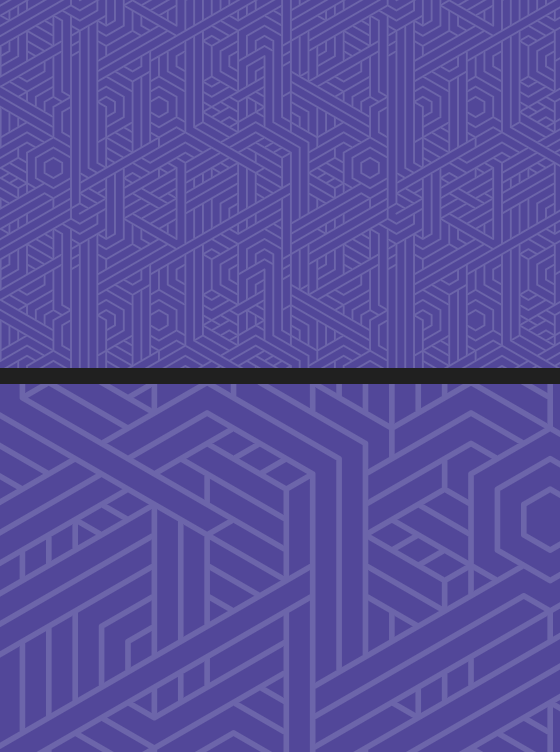
Top, the full canvas; bottom, a detail of the centre.
Reproduce this pattern procedurally as a WebGL 2 fragment shader.

```glsl
#version 300 es
precision highp float;
// Isometric maze of thin pale lines on violet, on a repeating triangular grid.
// Every small triangle draws one side: large tiles nest these sides into rings
// and hooks, and random straight bands run across them. Edges are capsules.

uniform vec2 u_resolution;
out vec4 fragColor;

const vec3 GROUND_COLOR = vec3(0.32, 0.28, 0.60);
const vec3 LINE_COLOR = vec3(0.425, 0.395, 0.665);
const float EDGE_LENGTH = 0.0276;     // grid edge, in canvas heights
const float LINE_WIDTH = 0.0051;      // in canvas heights
const vec2 PERIOD = vec2(36.0, 21.0); // repeat, in grid columns and rows
const float TILE_SIZE = 3.0;          // small edges per large tile side
const float BAND_GROUP = 1.5;         // strips per band, alternating 2 and 1
const float BAND_CHANCE = 0.17;
const float STEEP_LENGTH = 7.0;       // vertical band length, divides rows
const float SLOPE_LENGTH = 9.0;       // sloping band length, divides columns
const vec2 ORIGIN = vec2(0.07, 0.16);
const float SEED = 5.0;

// Integer hash of three whole numbers, giving 0 to 1
float hash(vec3 p) {
    uvec3 q = uvec3(ivec3(p) + 64);
    uint h = q.x * 1597u + q.y * 51749u + q.z * 3571u + uint(SEED) * 9181u;
    h = (h ^ (h >> 15)) * 73471u;
    h = (h ^ (h >> 13)) * 91193u;
    h ^= h >> 16;
    return float(h & 65535u) / 65536.0;
}

// Brings a skewed grid position into one rectangular repeat
vec2 wrapGrid(vec2 c) {
    float k = floor(c.x / PERIOD.x);
    c += k * vec2(-PERIOD.x, 0.5 * PERIOD.x);
    return vec2(c.x, mod(c.y, PERIOD.y));
}

float vertexHeight(vec2 tileCorner) {
    return hash(vec3(wrapGrid(tileCorner * TILE_SIZE), 1.0));
}

// Lines in a large tile face away from its highest corner
int tileDirection(vec2 cell, float upper) {
    vec2 tile = floor(cell / TILE_SIZE);
    vec2 inner = cell - tile * TILE_SIZE;
    bool flipped = inner.x + inner.y + upper >= TILE_SIZE;
    float apex = vertexHeight(tile + (flipped ? vec2(1.0) : vec2(0.0)));
    float right = vertexHeight(tile + vec2(1.0, 0.0));
    float top = vertexHeight(tile + vec2(0.0, 1.0));
    float side0 = flipped ? top : right;
    float side1 = flipped ? right : top;
    if (apex > max(side0, side1)) return 2;
    return side0 > side1 ? 0 : 1;
}

// Priority of the band that covers a strip at a place along it
float bandPriority(float strip, float along, float span, float len, float dir) {
    float group = floor(strip / BAND_GROUP);
    float shift = floor(hash(vec3(group, dir, 2.0)) * span);
    float segment = floor(mod(along + shift, span) / len);
    return hash(vec3(group, segment, 3.0 + dir));
}

// Direction of the drawn side: 0 vertical, 1 rising, 2 falling
int lineDirection(vec2 cell, float upper) {
    cell = wrapGrid(cell);
    int direction = tileDirection(cell, upper);
    float falling = mod(cell.x + cell.y + upper, PERIOD.y);
    vec3 priority = vec3(
        bandPriority(cell.x, cell.y, PERIOD.y, STEEP_LENGTH, 0.0),
        bandPriority(cell.y, cell.x, PERIOD.x, SLOPE_LENGTH, 1.0),
        bandPriority(falling, cell.x, PERIOD.x, SLOPE_LENGTH, 2.0));
    float best = 1.0 - BAND_CHANCE;
    for (int k = 0; k < 3; k++) {
        if (priority[k] > best) {
            best = priority[k];
            direction = k;
        }
    }
    return direction;
}

// Skewed grid to plane, in edge lengths
vec2 toPlane(vec2 g) {
    return vec2(0.8660254 * g.x, 0.5 * g.x + g.y);
}

float segmentDistance(vec2 p, vec2 a, vec2 b) {
    vec2 ab = b - a;
    return length(p - a - ab * clamp(dot(p - a, ab) / dot(ab, ab), 0.0, 1.0));
}

void main() {
    vec2 p = (gl_FragCoord.xy / u_resolution.y + ORIGIN) / EDGE_LENGTH;
    float column = p.x / 0.8660254;
    vec2 home = floor(vec2(column, p.y - 0.5 * column));

    // Nearest drawn side among the surrounding triangles
    float nearest = 10.0;
    for (int n = 0; n < 18; n++) {
        float upper = float(n % 2);
        vec2 cell = home + vec2(float((n / 2) % 3), float(n / 6)) - 1.0;
        int dir = lineDirection(cell, upper);
        vec2 a = cell + (dir == 0 ? vec2(upper, 0.0) :
                         dir == 1 ? vec2(0.0, upper) : vec2(1.0, 0.0));
        vec2 run = dir == 0 ? vec2(0.0, 1.0) :
                   dir == 1 ? vec2(1.0, 0.0) : vec2(-1.0, 1.0);
        nearest = min(nearest, segmentDistance(p, toPlane(a), toPlane(a + run)));
    }

    // Line with a soft edge of one pixel
    float offset = nearest * EDGE_LENGTH - 0.5 * LINE_WIDTH;
    float ink = clamp(0.5 - offset * u_resolution.y, 0.0, 1.0);
    fragColor = vec4(mix(GROUND_COLOR, LINE_COLOR, ink), 1.0);
}
```
